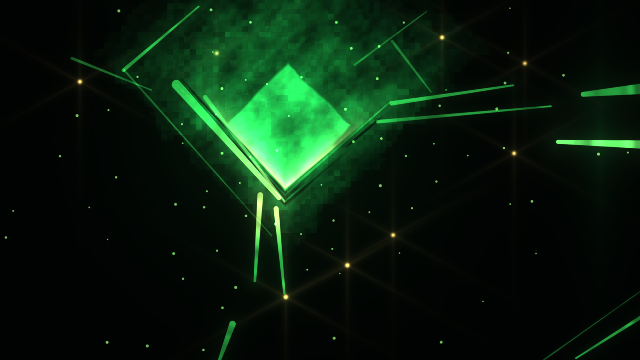
Reproduce this background procedurally as a WebGL 1 fragment shader.

```glsl
precision highp float;
// Draws a glowing green tunnel of nested diamonds with light shards, sparks and star glints.
uniform vec2 u_resolution;

// Lengths are fractions of the canvas height.
const vec2 CORE = vec2(0.800, 0.653);
const vec2 APEX = vec2(0.792, 0.474);
const float CORE_RADIUS = 0.170;
const float OUTER_RADIUS = 0.550;
const float TUNNEL_RISE = 0.200;
const float LAYERS = 7.0;
const float LAYER_LIGHT = 0.058;
const float BLOCK = 0.016;
const float EDGE = 0.0016;
const float SPARK_CELLS = 11.0;
const vec3 NIGHT = vec3(0.004, 0.010, 0.006);
const vec3 MIST = vec3(0.15, 1.00, 0.40);
const vec3 LIME = vec3(0.22, 0.92, 0.36);
const vec3 HOT = vec3(0.95, 1.00, 0.55);
const vec3 AMBER = vec3(0.95, 0.78, 0.38);

float hash(vec2 p) {
  return fract(sin(dot(p, vec2(127.1, 311.7))) * 43758.5453);
}

float noise(vec2 p) {
  vec2 i = floor(p), f = fract(p);
  f = f * f * (3.0 - 2.0 * f);
  return mix(mix(hash(i), hash(i + vec2(1, 0)), f.x),
             mix(hash(i + vec2(0, 1)), hash(i + vec2(1, 1)), f.x), f.y);
}

float fbm(vec2 p) {
  float sum = 0.0, amp = 0.5;
  for (int i = 0; i < 4; i++) {
    sum += amp * noise(p);
    p = p * 2.03 + 7.1;
    amp *= 0.5;
  }
  return sum;
}

float inside(float d, float soft) { return 1.0 - smoothstep(-soft, soft, d); }

float diamond(vec2 q, float r) { return abs(q.x) + abs(q.y) - r; }

// Tapered, mottled shard of light from a to b, with a faint halo.
float shard(vec2 p, vec2 a, vec2 b, float w) {
  vec2 d = b - a;
  float t = clamp(dot(p - a, d) / dot(d, d), 0.0, 1.0);
  float e = length(p - a - d * t);
  float body = inside(e - w * mix(1.0, 0.45, t), EDGE);
  return body * (0.55 + 0.6 * noise(vec2(t * 9.0, a.x * 50.0))) + 0.10 * exp(-e / (w * 3.0));
}

// Small hot point with six long, faint rays.
vec3 glint(vec2 p, vec2 c, float power) {
  vec2 d = p - c;
  float rays = 0.0;
  for (int i = 0; i < 3; i++) {
    float a = 0.5 + 1.0708 * float(i);
    vec2 u = vec2(cos(a), sin(a));
    rays += exp(-abs(dot(d, vec2(-u.y, u.x))) / 0.007 - abs(dot(d, u)) / 0.13);
  }
  return AMBER * power * (1.6 * exp(-dot(d, d) / 0.00003) + 0.10 * rays);
}

vec3 tunnel(vec2 p) {
  vec2 q = p - CORE;
  vec2 snapped = (floor(p / BLOCK) + 0.5) * BLOCK;
  vec2 axes = vec2(q.x + q.y, q.x - q.y);
  float grain = fbm(axes * vec2(9.0, 16.0) + 3.0);
  float light = 0.0;
  for (float i = 1.0; i <= LAYERS; i++) {
    float t = i / LAYERS;
    vec2 centre = CORE + vec2(0.0, TUNNEL_RISE * t);
    float rough = (noise(snapped * 24.0 + i * 5.0) - 0.5) * 0.07 * t;
    float d = diamond(mix(p, snapped, 0.6) - centre, mix(CORE_RADIUS, OUTER_RADIUS, t));
    light += LAYER_LIGHT * inside(d + rough, 0.008) * (0.6 + 0.8 * hash(snapped + i));
  }
  vec3 col = MIST * light * exp(-2.4 * dot(q, q)) * (0.1 + 1.6 * grain);
  col += MIST * 0.07 * exp(-7.0 * dot(q, q));

  // Luminous inner chamber, darker around its middle.
  float room = inside(diamond(q, CORE_RADIUS) + (grain - 0.5) * 0.025, 0.006);
  float clouds = fbm(p * 22.0);
  float hollow = 1.0 - 0.45 * exp(-dot(q, q) / 0.003);
  col += room * hollow * vec3(0.08, 0.43, 0.18) * (0.4 + 1.2 * clouds);

  // Hot light pooling above the V, and its two arms.
  vec2 v = p - APEX;
  float h = (v.y - abs(v.x) * (v.x < 0.0 ? 1.08 : 0.84)) * 0.72;
  float reach = exp(-pow(abs(v.x) / 0.17, 3.0));
  float pool = smoothstep(-0.003, 0.004, h) * exp(-max(h, 0.0) / 0.032) * reach;
  col += pool * (0.5 + 0.8 * clouds) * mix(LIME, HOT, exp(-max(h, 0.0) / 0.03)) * 1.15;
  float arms = exp(-abs(h) / 0.035) * exp(-abs(v.x) / 0.15);
  col += LIME * arms * 0.24;
  float ribs = smoothstep(0.45, 0.7, noise(vec2(h * 170.0, v.x * 9.0)));
  float band = inside(abs(h + 0.018) - 0.016, 0.004) * inside(abs(v.x) - 0.29, 0.02);
  return col * (1.0 - 0.65 * band * ribs);
}

vec3 sparks(vec2 p) {
  vec2 cell = floor(p * SPARK_CELLS);
  vec2 at = (cell + 0.15 + 0.7 * vec2(hash(cell), hash(cell + 17.0))) / SPARK_CELLS;
  float kind = hash(cell + 41.0);
  float on = step(0.35 + 0.7 * length(at - CORE), kind + 0.15);
  float size = mix(0.0018, 0.0042, hash(cell + 5.0));
  return on * mix(LIME, HOT, kind * 0.6) * inside(length(p - at) - size, EDGE) * 0.75;
}

void main() {
  vec2 p = gl_FragCoord.xy / u_resolution.y;
  vec3 col = NIGHT + tunnel(p) + sparks(p);

  // Shards along and below the V.
  float left = shard(p, vec2(0.490, 0.765), vec2(0.775, 0.450), 0.013)
             + 0.6 * shard(p, vec2(0.570, 0.730), vec2(0.790, 0.440), 0.006);
  col += left * mix(LIME * 0.65, HOT, smoothstep(0.70, 0.50, p.y) * 0.6);
  float drips = shard(p, vec2(0.723, 0.458), vec2(0.708, 0.220), 0.008)
              + shard(p, vec2(0.767, 0.420), vec2(0.790, 0.185), 0.007);
  col += drips * mix(LIME * 0.75, HOT, smoothstep(0.28, 0.45, p.y));

  // Outer frame lines and flying debris.
  float thin = shard(p, vec2(0.345, 0.805), vec2(0.755, 0.345), 0.0028)
             + shard(p, vec2(0.200, 0.838), vec2(0.420, 0.750), 0.004)
             + shard(p, vec2(0.985, 0.820), vec2(1.185, 0.968), 0.003)
             + shard(p, vec2(1.090, 0.885), vec2(1.197, 0.745), 0.004)
             + shard(p, vec2(0.800, 0.470), vec2(1.085, 0.718), 0.004)
             + shard(p, vec2(1.510, 0.000), vec2(1.778, 0.190), 0.002);
  float wide = shard(p, vec2(0.343, 0.805), vec2(0.552, 0.982), 0.005)
             + shard(p, vec2(0.646, 0.100), vec2(0.606, -0.01), 0.009)
             + shard(p, vec2(1.088, 0.713), vec2(1.425, 0.763), 0.006)
             + shard(p, vec2(1.050, 0.662), vec2(1.530, 0.705), 0.005)
             + shard(p, vec2(1.790, 0.754), vec2(1.620, 0.738), 0.015)
             + shard(p, vec2(1.790, 0.125), vec2(1.600, 0.005), 0.005);
  col += LIME * (0.35 * thin + 0.60 * wide);
  float flare = shard(p, vec2(1.800, 0.598), vec2(1.550, 0.606), 0.012);
  vec2 f = p - vec2(1.667, 0.602);
  col += flare * mix(LIME, HOT, 0.25) + MIST * 0.10 * exp(-abs(f.x) / 0.06 - abs(f.y) / 0.18);

  // Star glints.
  col += glint(p, vec2(0.222, 0.773), 0.8) + glint(p, vec2(1.228, 0.896), 0.8);
  col += glint(p, vec2(0.965, 0.263), 1.0) + glint(p, vec2(0.794, 0.175), 1.0);
  col += glint(p, vec2(1.428, 0.574), 0.7) + glint(p, vec2(1.458, 0.824), 0.6);
  col += glint(p, vec2(1.092, 0.347), 0.7) + glint(p, vec2(0.602, 0.852), 0.5);
  gl_FragColor = vec4(min(col, 1.0), 1.0);
}
```
